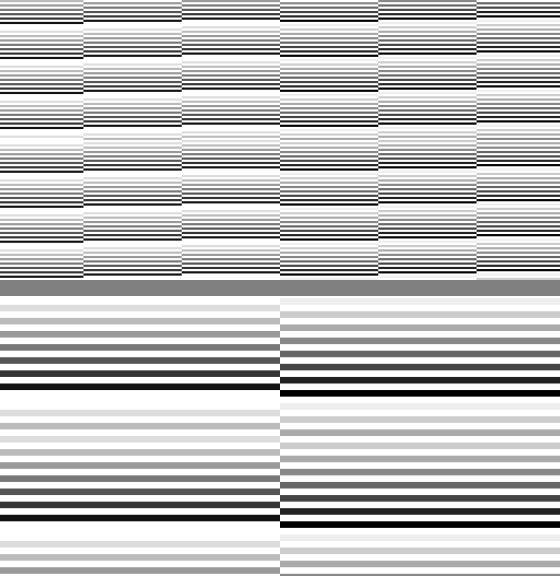
Top, the full canvas; bottom, a detail of the centre.
Write a Shadertoy shader that draws this pattern.

```glsl
// Stepped columns of thin horizontal stripes, each fading from black to white in repeating ramps.

const float COLUMN_WIDTH = 0.351;       // in canvas heights
const float ROW_HEIGHT   = 1.0 / 128.0; // stripe or gap thickness, in canvas heights
const float RAMP_ROWS    = 16.0;        // rows in one black-to-white ramp
const float UPPER_PHASE  = 6.0;         // row of black above the centre line
const float LOWER_PHASE  = 2.0;         // row of black below the centre line
const vec3  PAPER        = vec3(1.0);
const vec3  INK          = vec3(0.0);

// Colour of one grid cell; cells are counted from the canvas centre.
vec3 cellColor(vec2 cell) {
    // Alternate cells are blank, like a checkerboard
    if (mod(cell.x + cell.y, 2.0) > 0.5) return PAPER;

    // The ramp climbs one row per column; the two central columns share a step
    float columnStep = cell.x < 0.0 ? cell.x + 1.0 : cell.x;
    float phase = cell.y < 0.0 ? LOWER_PHASE : UPPER_PHASE;
    float level = mod(cell.y - phase - columnStep, RAMP_ROWS);
    return mix(INK, PAPER, level / (RAMP_ROWS - 1.0));
}

void mainImage(out vec4 fragColor, in vec2 fragCoord) {
    vec2 cellSize = vec2(COLUMN_WIDTH, ROW_HEIGHT);
    vec2 grid = (fragCoord - 0.5 * iResolution.xy) / iResolution.y / cellSize;
    vec2 halfPixel = 0.5 / (iResolution.y * cellSize);

    // Cells under the two pixel corners, and the share covered by the upper one
    vec2 lowCell = floor(grid - halfPixel);
    vec2 highCell = floor(grid + halfPixel);
    vec2 coverage = clamp((grid + halfPixel - highCell) / (2.0 * halfPixel), 0.0, 1.0);

    // Box-filtered blend across cell edges
    vec3 lowRow = mix(cellColor(lowCell), cellColor(vec2(highCell.x, lowCell.y)), coverage.x);
    vec3 highRow = mix(cellColor(vec2(lowCell.x, highCell.y)), cellColor(highCell), coverage.x);
    fragColor = vec4(mix(lowRow, highRow, coverage.y), 1.0);
}
```
